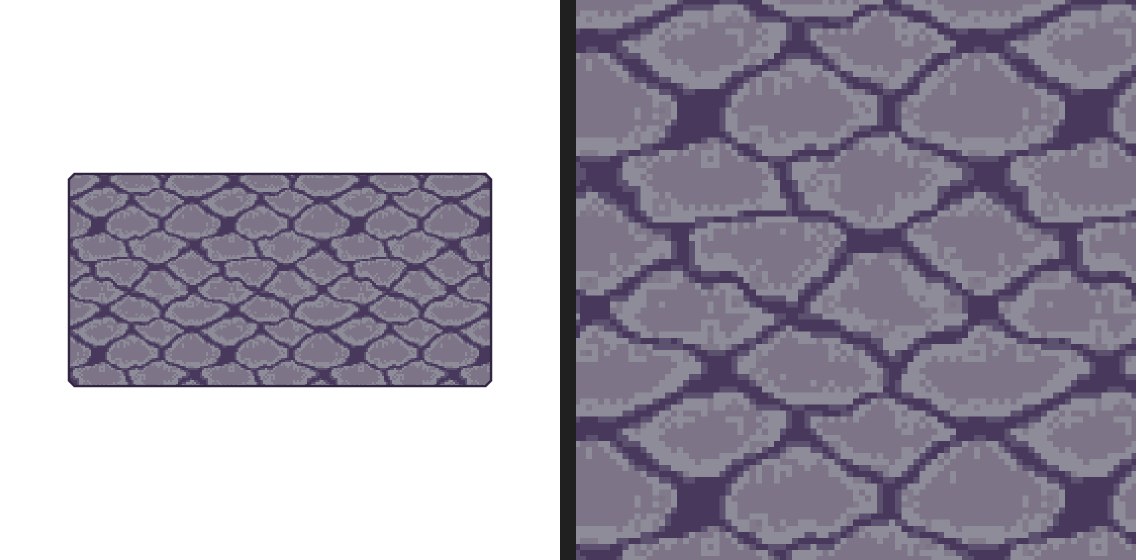
Left: the whole. Right: its middle third, enlarged.
Write a WebGL 2 fragment shader that draws this texture.

```glsl
#version 300 es
precision highp float;

uniform vec2 u_resolution;
out vec4 fragColor;

const float TILE = 64.0;              // texels along one side of the repeat
const vec2 CELL = vec2(32.0, TILE / 6.0);

vec2 hash2(vec2 p) {
    vec3 q = fract(vec3(p.xyx) * vec3(0.1031, 0.1030, 0.0973));
    q += dot(q, q.yzx + 33.33);
    return fract((q.xx + q.yz) * q.zy);
}

// Gradient noise that wraps after the given number of lattice cells
float corner(vec2 cell, vec2 offset, float period) {
    float angle = 6.2832 * hash2(mod(cell, period) + 7.0).x;
    return dot(vec2(cos(angle), sin(angle)), offset);
}

float gradientNoise(vec2 p, float period) {
    vec2 i = floor(p), f = p - i;
    vec2 s = f * f * f * (f * (f * 6.0 - 15.0) + 10.0);
    vec2 e = vec2(1.0, 0.0);
    return mix(mix(corner(i, f, period), corner(i + e.xy, f - e.xy, period), s.x),
               mix(corner(i + e.yx, f - e.yx, period), corner(i + 1.0, f - 1.0, period), s.x), s.y);
}

// Staggered rounded stones: x = distance to the joint in texels, y = height within the stone
vec2 stones(vec2 p) {
    vec2 base = floor(p / CELL);
    float nearest = 9.0, second = 9.0, height = 0.0;
    for (int y = -2; y <= 2; y++) {
        for (int x = -2; x <= 1; x++) {
            vec2 cell = base + vec2(x, y);
            vec2 id = mod(cell, vec2(2.0, 6.0));
            vec2 jitter = hash2(id + 3.0) - 0.5;
            vec2 size = vec2(13.5, 7.6) * mix(vec2(0.82), vec2(1.16), hash2(id + 19.0));
            vec2 centre = (cell + 0.5 + vec2(0.5 * mod(cell.y, 2.0), 0.0)
                           + jitter * vec2(0.3, 0.45)) * CELL;
            vec2 q = (p - centre) / size;
            vec2 a = abs(q);
            float d = pow(dot(a * a, a) + 0.0001, 1.0 / 3.0);
            if (d < nearest) {
                second = nearest;
                nearest = d;
                height = q.y;
            } else {
                second = min(second, d);
            }
        }
    }
    return vec2(min((second - nearest) * 4.0, (1.17 - nearest) * 7.0), height);
}

// Pits and small rings, one at most in each 4 texel square
float speckle(vec2 p) {
    vec2 cell = floor(p / 4.0);
    vec2 h = hash2(mod(cell, TILE / 4.0) + 41.0);
    float r = length(p - (cell + 0.5) * 4.0 - floor(h * 2.0) * 0.5);
    float ring = step(abs(r - 1.35), 0.5);
    float pit = step(r, 0.95);
    return step(0.5, h.x) * mix(pit, ring, step(0.6, h.y));
}

vec3 stoneColour(vec2 p) {
    p = floor(p) + 0.5;
    vec2 warp = vec2(gradientNoise(p / 8.0, 8.0), gradientNoise(p / 8.0 + 3.0, 8.0));
    vec2 stone = stones(p + warp * vec2(3.0, 2.5));
    float grain = gradientNoise(p / 4.0, 16.0);
    float joint = stone.x + grain * 0.5;

    // Light worn rims with a checkered transition to the core
    float checker = mod(floor(p.x) + floor(p.y), 2.0);
    float rim = 1.9 - stone.y * 0.7 + grain * 1.5 + checker * 0.7;
    float worn = step(stone.x, rim);
    float marks = speckle(p) * step(stone.x, 4.3 + grain * 2.0);
    vec3 colour = mix(vec3(0.49, 0.46, 0.53), vec3(0.56, 0.55, 0.60), max(worn, marks));
    colour = mix(colour, vec3(0.49, 0.46, 0.53), worn * marks * 0.8);

    // Shaded edge and dark joint
    colour = mix(colour, vec3(0.36, 0.32, 0.44), step(joint, 0.85));
    return mix(colour, vec3(0.28, 0.22, 0.36), step(joint, 0.4));
}

void main() {
    vec2 uv = gl_FragCoord.xy / u_resolution;
    float soft = 0.75 / min(u_resolution.x, u_resolution.y);

    // Four samples soften the texel edges
    vec3 colour = vec3(0.0);
    for (int i = 0; i < 4; i++) {
        vec2 shift = (vec2(i & 1, i >> 1) - 0.5) * 0.5 / u_resolution;
        colour += 0.25 * stoneColour((uv + shift) * TILE / 0.231);
    }

    // Panel with cut corners and a dark outline
    vec2 q = abs(uv - 0.5) - vec2(0.379, 0.1915);
    float panel = max(max(q.x, q.y), (q.x + q.y + 0.011) * 0.7071);
    colour = mix(colour, vec3(0.19, 0.14, 0.25), smoothstep(-soft, soft, panel + 0.0042));
    colour = mix(colour, vec3(1.0), smoothstep(-soft, soft, panel));
    fragColor = vec4(colour, 1.0);
}
```
